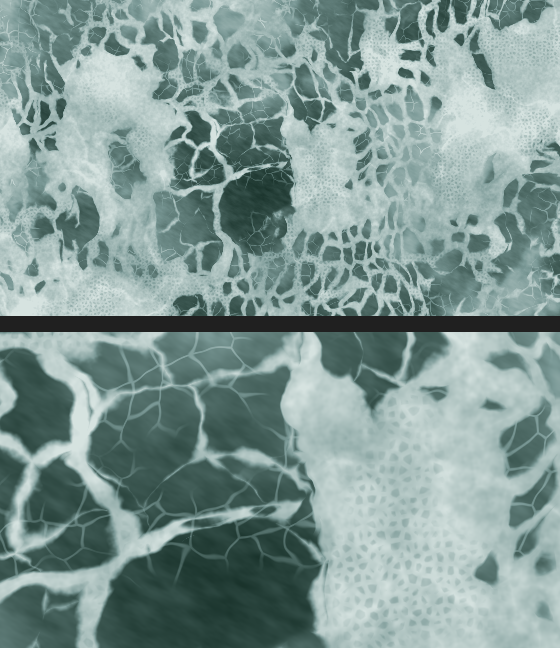
Top, the full canvas; bottom, a detail of the centre.
Reproduce this texture procedurally as a Shadertoy shader.

```glsl
const vec3 DEEP = vec3(0.10, 0.20, 0.17);
const vec3 TEAL = vec3(0.48, 0.60, 0.59);
const vec3 FROTH = vec3(0.84, 0.89, 0.88);

vec2 hash2(vec2 p) {
    vec3 q = fract(p.xyx * vec3(0.1031, 0.1030, 0.0973));
    q += dot(q, q.yzx + 33.33);
    return fract((q.xx + q.yz) * q.zy);
}

float noise(vec2 p) {
    vec2 i = floor(p), f = fract(p);
    vec2 u = f * f * (3.0 - 2.0 * f);
    float low = mix(hash2(i).x, hash2(i + vec2(1, 0)).x, u.x);
    float high = mix(hash2(i + vec2(0, 1)).x, hash2(i + vec2(1, 1)).x, u.x);
    return mix(low, high, u.y);
}

mat2 rotation(float angle) {
    float c = cos(angle), s = sin(angle);
    return mat2(c, s, -s, c);
}

float fbm(vec2 p, int octaves) {
    float sum = 0.0, weight = 0.5, total = 0.0;
    mat2 turn = rotation(0.65);
    for (int i = 0; i < octaves; i++) {
        sum += weight * noise(p);
        total += weight;
        weight *= 0.5;
        p = turn * p * 2.03 + 17.3;
    }
    return sum / total;
}

vec2 warp(vec2 p, float scale, float amount) {
    vec2 offset = vec2(fbm(p * scale + 3.1, 4), fbm(p * scale + 41.7, 4));
    return p + amount * (offset - 0.5);
}

// Gap between the two nearest cell centres: zero on the cell borders
float cellGap(vec2 p) {
    vec2 home = floor(p);
    float nearest = 9.0, second = 9.0;
    for (int y = -1; y <= 1; y++)
    for (int x = -1; x <= 1; x++) {
        vec2 cell = home + vec2(x, y);
        float d = length(cell + 0.1 + 0.8 * hash2(cell) - p);
        second = min(second, max(nearest, d));
        nearest = min(nearest, d);
    }
    return second - nearest;
}

// Positive inside openings, in canvas units; cover widens the borders
float openings(vec2 p, vec2 scale, float cover) {
    return (cellGap(p * scale) - cover) / scale.x;
}

// Signed field of open water: wide pools cut by lace, plus small holes
float waterField(vec2 p, float centre) {
    vec2 q = rotation(-0.2) * warp(warp(p, 3.0, 0.22), 14.0, 0.05);
    float wide = fbm(q * vec2(3.4, 2.4) + 8.2, 4) + 0.17 * centre;
    float patchy = fbm(q * vec2(4.2, 3.0) + 27.4, 4);
    float calm = fbm(q * 5.0 + 61.0, 3);

    float pools = openings(q, vec2(5.2, 3.4), 0.07 + 4.0 * max(0.0, 0.585 - wide));
    float lace = openings(q + 5.0, vec2(13.0, 10.0), mix(-0.22, 0.42, calm));
    float holes = openings(q + 9.0, vec2(19.0, 14.0), 0.25 + 5.0 * max(0.0, 0.59 - patchy));
    float ragged = 0.016 * (fbm(p * 42.0, 4) - 0.5);
    return max(min(pools, lace), holes) + ragged;
}

float waterTone(vec2 p, float centre) {
    float tone = 0.25 + 0.45 * (fbm(p * 5.0 + 12.0, 4) - 0.5) - 0.13 * centre;
    float ripples = fbm(rotation(0.5) * p * vec2(38.0, 95.0), 3) - 0.5;
    float veil = smoothstep(0.46, 0.72, fbm(warp(p, 5.0, 0.2) * 4.0 + 71.0, 5));
    float threads = 1.0 - smoothstep(0.02, 0.12, cellGap(warp(p, 9.0, 0.08) * 25.0));
    threads *= smoothstep(0.45, 0.65, fbm(p * 11.0 + 5.0, 3));
    return tone + 0.14 * ripples + 0.38 * veil * (1.0 - 0.7 * centre) + 0.22 * threads;
}

float foamTone(vec2 p, float field) {
    vec2 swirl = warp(warp(p, 2.5, 0.35), 8.0, 0.10);
    float tone = 0.87 + 0.55 * (fbm(swirl * 5.0 + 33.0, 5) - 0.5);
    float ridge = 1.0 - abs(2.0 * fbm(swirl * 6.0 + 52.0, 4) - 1.0);
    tone += 0.10 * smoothstep(0.88, 1.0, ridge);

    // Thin froth at the rims and fine bubbles
    tone -= 0.13 * smoothstep(-0.045, 0.0, field);
    float bubbly = smoothstep(0.42, 0.68, fbm(p * 7.0 + 19.0, 4));
    float pits = smoothstep(0.25, 0.65, cellGap(p * 85.0));
    tone -= 0.16 * bubbly * pits;
    return tone + 0.16 * (fbm(p * 125.0, 2) - 0.5);
}

vec3 seaColour(float tone) {
    vec3 shade = mix(DEEP, TEAL, clamp(tone * 2.0, 0.0, 1.0));
    return mix(shade, FROTH, clamp(tone * 2.0 - 1.0, 0.0, 1.0));
}

void mainImage(out vec4 fragColor, in vec2 fragCoord) {
    vec2 p = fragCoord / iResolution.y;
    vec2 fromCentre = (p - vec2(0.74, 0.37)) / vec2(0.27, 0.22);
    float centre = exp(-dot(fromCentre, fromCentre));

    float field = waterField(p, centre);
    float water = smoothstep(-0.005, 0.007, field);
    float tone = mix(foamTone(p, field), waterTone(p, centre), water);
    fragColor = vec4(seaColour(tone), 1.0);
}
```
